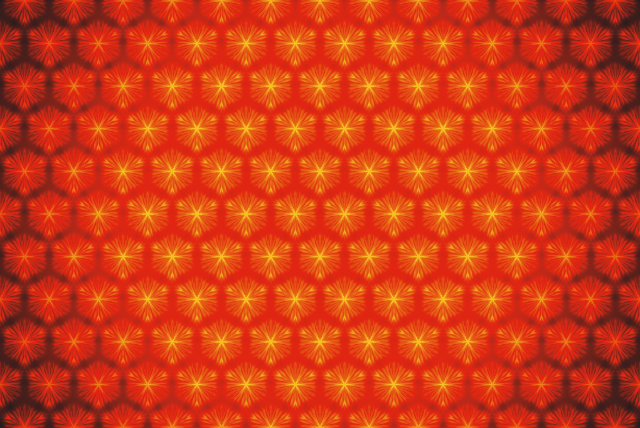
Write a WebGL 1 fragment shader that draws this pattern.

```glsl
precision highp float;
// Glowing hexagonal rosettes on a staggered lattice: three streaked fans, three
// feathered tufts and a six-ray star per cell. A scalar "heat" is built per cell,
// lowered by a round vignette, then mapped through a charcoal-red-gold ramp.
uniform vec2 u_resolution;

const float PI = 3.14159265;
const float CELLS_ACROSS = 13.0;
const float BORDER_HEAT = 0.52;
const float BODY_HEAT = 0.65;
const float BORDER_WIDTH = 0.15;
const float FAN_STREAKS = 30.0;
const float STREAK_HEAT = 0.055;
const float RAY_HEAT = 0.25;
const float CORE_HEAT = 0.16;
const float TUFT_HEAT = 0.21;
const float BARB_FREQ = 80.0;
const float VIGNETTE_INNER = 0.36;   // radii in canvas heights
const float VIGNETTE_OUTER = 0.95;
const float VIGNETTE_DEPTH = 0.44;

const vec3 CHARCOAL = vec3(0.10, 0.11, 0.11);
const vec3 EMBER    = vec3(0.27, 0.12, 0.11);
const vec3 MAROON   = vec3(0.50, 0.14, 0.10);
const vec3 BRICK    = vec3(0.72, 0.16, 0.10);
const vec3 RED      = vec3(0.88, 0.15, 0.07);
const vec3 ORANGE   = vec3(0.90, 0.35, 0.08);
const vec3 AMBER    = vec3(0.92, 0.52, 0.10);
const vec3 GOLD     = vec3(0.97, 0.75, 0.13);

vec2 gradientAt(vec2 i) {
  float angle = 2.0 * PI * fract(sin(dot(i, vec2(127.1, 311.7))) * 4375.85);
  return vec2(cos(angle), sin(angle));
}

float gradientNoise(vec2 p) {
  vec2 i = floor(p), f = fract(p);
  vec2 w = f * f * f * (f * (f * 6.0 - 15.0) + 10.0);
  vec2 x = vec2(1.0, 0.0);
  float low = mix(dot(gradientAt(i), f), dot(gradientAt(i + x), f - x), w.x);
  float high = mix(dot(gradientAt(i + x.yx), f - x.yx),
                   dot(gradientAt(i + x.xx), f - x.xx), w.x);
  return mix(low, high, w.y);
}

float bell(float x, float width) {
  return exp(-x * x / (width * width));
}

// Offset from the nearest centre of a unit triangular lattice
vec2 hexCell(vec2 p) {
  vec2 s = vec2(1.0, sqrt(3.0));
  vec2 a = mod(p, s) - 0.5 * s;
  vec2 b = mod(p - 0.5 * s, s) - 0.5 * s;
  return dot(a, a) < dot(b, b) ? a : b;
}

float rosetteHeat(vec2 q, float pixel) {
  float r = length(q);
  float edge = 0.5 - max(abs(q.x), dot(abs(q), vec2(0.5, 0.5 * sqrt(3.0))));

  // Mirrored threefold angle: fan axis at 0, ray at PI/6, tuft axis at PI/3
  float a = abs(mod(atan(q.y, q.x + 1e-5) - PI / 6.0, 2.0 * PI / 3.0) - PI / 3.0);

  // Body with rounded fans
  float body = smoothstep(0.0, BORDER_WIDTH, edge) * smoothstep(0.56, 0.40, r);
  float heat = mix(BORDER_HEAT, BODY_HEAT, body);

  // Fine radial streaks, faded where they become narrower than a pixel
  float wobble = gradientNoise(vec2(a * 9.0, r * 7.0) + 3.0);
  float streak = cos(a * FAN_STREAKS + 3.0 * wobble);
  float resolved = smoothstep(1.2, 3.0, 2.0 * PI * r / (FAN_STREAKS * pixel));
  heat += body * (STREAK_HEAT * streak * resolved + 0.10 * wobble);

  // Six tapering rays and a warm core
  float rayDistance = r * sin(abs(a - PI / 6.0));
  heat += RAY_HEAT * bell(rayDistance, 0.02 + 0.035 * r) * smoothstep(0.42, 0.04, r);
  heat += CORE_HEAT * bell(r, 0.17);

  // Feathered tufts with slanted barbs
  float along = r * cos(PI / 3.0 - a);
  float across = r * sin(PI / 3.0 - a);
  float tuft = bell(across, 0.085) * bell(along - 0.38, 0.13);
  float barbs = 0.5 + 0.5 * cos(BARB_FREQ * (across - 0.45 * along));
  barbs = mix(0.5, barbs, smoothstep(1.5, 3.5, 2.0 * PI / (BARB_FREQ * pixel)));
  heat += TUFT_HEAT * tuft * (0.55 + 0.8 * barbs);

  // Shaded gap between fan and tuft
  return heat - 0.05 * smoothstep(0.26, 0.44, r) * bell(a - 0.62, 0.15);
}

vec3 heatColor(float t) {
  vec3 c = mix(CHARCOAL, EMBER, smoothstep(0.0, 0.16, t));
  c = mix(c, MAROON, smoothstep(0.14, 0.30, t));
  c = mix(c, BRICK, smoothstep(0.28, 0.42, t));
  c = mix(c, RED, smoothstep(0.38, 0.53, t));
  c = mix(c, ORANGE, smoothstep(0.53, 0.75, t));
  c = mix(c, AMBER, smoothstep(0.72, 0.88, t));
  return mix(c, GOLD, smoothstep(0.86, 1.02, t));
}

void main() {
  vec2 centered = gl_FragCoord.xy - 0.5 * u_resolution;
  float pixel = CELLS_ACROSS / u_resolution.x;
  vec2 q = hexCell(centered * pixel + vec2(0.5, 0.0));
  float radius = length(centered) / u_resolution.y;
  float shade = VIGNETTE_DEPTH * smoothstep(VIGNETTE_INNER, VIGNETTE_OUTER, radius);
  gl_FragColor = vec4(heatColor(rosetteHeat(q, pixel) - shade), 1.0);
}
```
